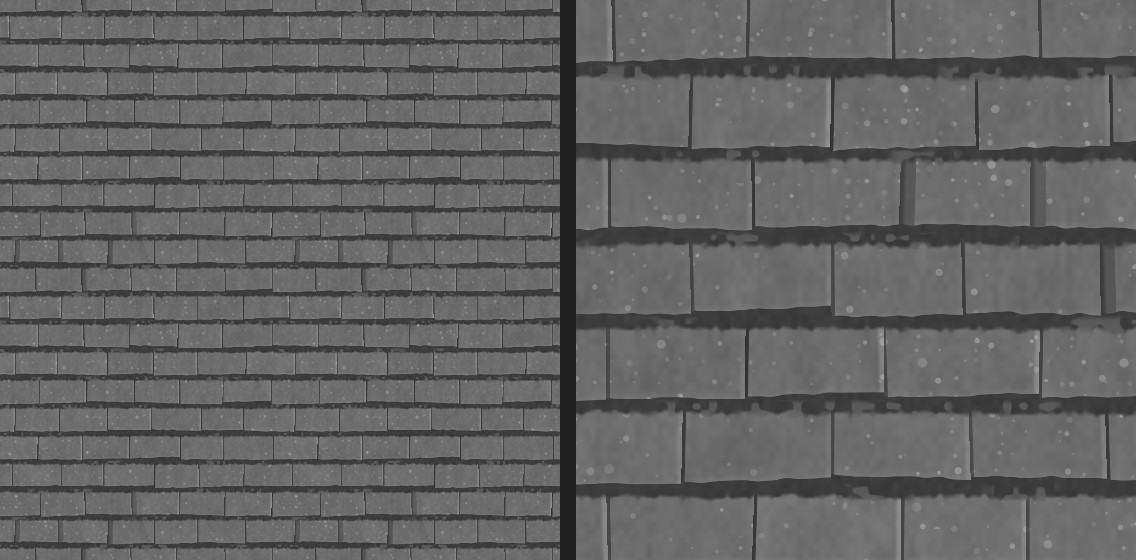
Left: the whole. Right: its middle third, enlarged.
Give the GLSL for this texture, as a Shadertoy shader.

```glsl
// Weathered grey roof slates in staggered, overlapping courses with dark shadow gaps.

float hash(vec2 p) {
    vec3 q = fract(p.xyx * vec3(.1031, .1030, .0973));
    q += dot(q, q.yzx + 33.33);
    return fract((q.x + q.y) * q.z);
}

// Value noise with n cells per unit, wrapping every unit.
float noise(vec2 uv, vec2 n) {
    vec2 p = uv * n, i = floor(p), f = p - i;
    f = f * f * (3. - 2. * f);
    vec2 a = mod(i, n), b = mod(i + 1., n);
    return mix(mix(hash(a), hash(vec2(b.x, a.y)), f.x),
               mix(hash(vec2(a.x, b.y)), hash(b), f.x), f.y);
}

// Scattered round dots, at most one per cell of an n by n grid.
float specks(vec2 uv, float n, float density) {
    vec2 p = uv * n, i = mod(floor(p), n);
    vec2 centre = .3 + .4 * vec2(hash(i + 3.), hash(i + 17.));
    float radius = mix(.1, .27, pow(hash(i + 41.), 3.));
    float aa = 1.5 * n / iResolution.y;
    float dotMask = 1. - smoothstep(radius - aa, radius + aa, length(fract(p) - centre));
    return dotMask * step(hash(i + 77.), density) * mix(.4, 1., hash(i + 59.));
}

// Position of the joint left of a slate, slightly shifted and leaning.
float joint(float column, float row, float v) {
    vec2 id = vec2(mod(column, 6.), row);
    return column + .12 * hash(id + 11.) + .04 * (hash(id + 23.) - .5) * v;
}

void mainImage(out vec4 fragColor, in vec2 fragCoord) {
    // Two by two repeats, each six slates wide and ten courses high.
    vec2 uv = 2. * fragCoord / iResolution.xy;
    float y = uv.y * 10. + .53;
    float row = mod(floor(y), 10.), v = fract(y);
    float x = uv.x * 6. - mix(.74, .2, mod(row, 2.));
    float column = floor(x);
    if (x < joint(column, row, v)) column -= 1.;
    float left = x - joint(column, row, v);
    float right = joint(column + 1., row, v) - x;
    vec2 id = vec2(mod(column, 6.), row);
    vec2 nextId = vec2(mod(column + 1., 6.), row);
    vec2 aa = vec2(12., 20.) / iResolution.xy;

    // Stone surface with blotches, fine grain and pale specks.
    float fine = noise(uv, vec2(150., 110.));
    float grey = .428 + .02 * (hash(id + 31.) - .5);
    grey += .035 * (noise(uv, vec2(36., 24.)) - .5) + .035 * (fine - .5);
    grey += .02 * (noise(uv, vec2(90., 16.)) - .5);
    float patches = smoothstep(.3, .7, noise(uv, vec2(9., 12.)));
    grey += .15 * specks(uv, 46., .1 + .2 * patches);
    grey += .1 * specks(uv + .37, 71., .06 + .14 * patches);

    // Sloping, slightly chipped lower edge with a faint lit rim.
    float edge = .145 + .09 * (hash(id + 53.) - .5)
               + .12 * (hash(id + 67.) - .5) * (left - .5)
               + .04 * (noise(uv, vec2(60., 10.)) - .5);
    grey += .025 * (1. - smoothstep(0., .09, v - edge));

    // Joints: lit right flank, dark line, and an occasional wide gap.
    float lit = 1. - smoothstep(.015, .05, right);
    grey += .11 * lit * hash(nextId + 83.);
    float wide = step(.9, hash(id + 97.));
    float gapWidth = mix(.024, .11, wide);
    float gap = 1. - smoothstep(gapWidth - aa.x * .5, gapWidth + aa.x * .5, left);
    float gapGrey = mix(.2, .32, wide * smoothstep(.01, .05, left));
    grey = mix(grey, gapGrey, gap * mix(.6, 1., hash(id + 71.)));

    // Shadow below the lower edge, fading onto the course beneath.
    float shadow = 1. - smoothstep(edge - aa.y * .5, edge + aa.y * .5, v);
    float fade = .95 + .05 * (noise(uv, vec2(40., 10.)) - .5) + .05 * (fine - .5);
    shadow = max(shadow, smoothstep(fade - .04, fade + .03, v));
    grey = mix(grey, .235 + .04 * (fine - .5), shadow);

    // Clumps of debris caught in the shadow.
    float band = max(1. - smoothstep(.04, .12, v), smoothstep(.87, .94, v));
    float clump = smoothstep(.5, .7, noise(uv + .19, vec2(100.)))
                * smoothstep(.55, .72, noise(uv, vec2(14., 20.)));
    grey = mix(grey, .38, .8 * clump * band);

    fragColor = vec4(vec3(grey), 1.);
}
```
